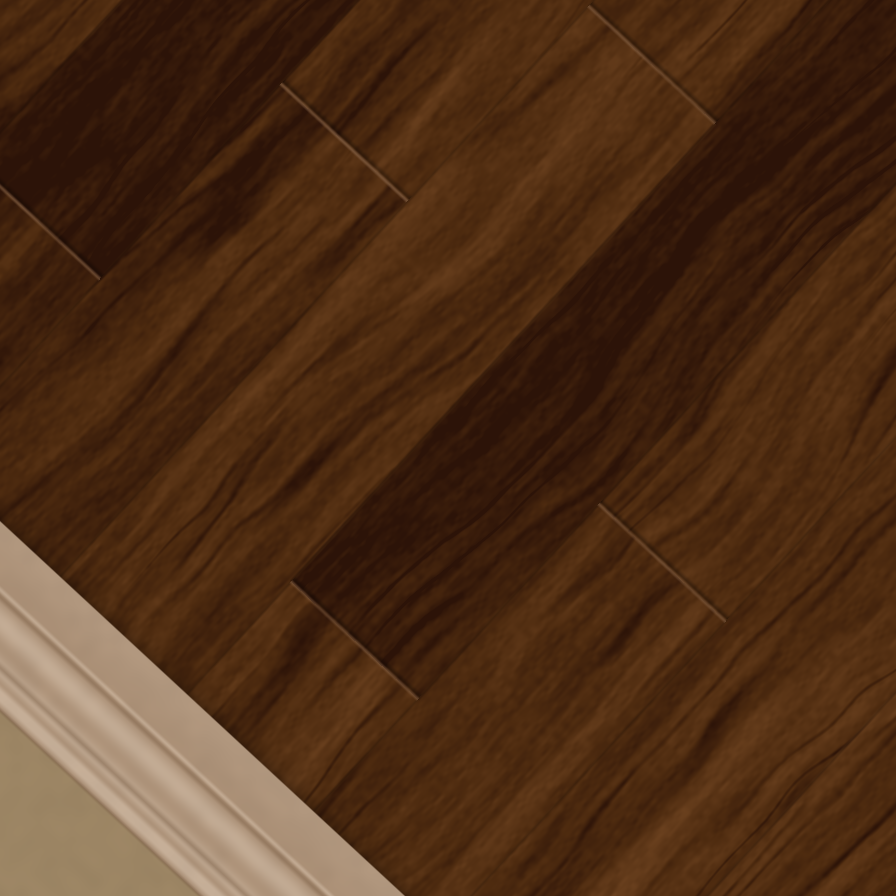
This texture is drawn by a WebGL 2 fragment shader. Its source:

```glsl
#version 300 es
precision highp float;
// Dark wooden floor laid diagonally, meeting a moulded skirting board at the lower left.
// The canvas is rotated into plank space: x runs across the planks, y along them.
// Staggered joints come from a modulo offset per row; grain is stretched, bent value noise.

#define PLANK_ANGLE 0.8238
#define PLANK_WIDTH 0.193
#define PLANK_LENGTH 0.994
#define FIRST_JOINT 0.478
#define JOINT_STAGGER 0.297
#define JOINT_HALF 0.0017
#define GRAIN_BEND 0.05
#define DARK_PLANK 0.33
#define BOARD_EDGE 0.307
#define WALL_EDGE 0.152

uniform vec2 u_resolution;
out vec4 fragColor;

const vec3 WOOD_DARK = vec3(0.185, 0.083, 0.033);
const vec3 WOOD_MID = vec3(0.305, 0.168, 0.060);
const vec3 WOOD_LIGHT = vec3(0.420, 0.255, 0.120);
const vec3 JOINT_PALE = vec3(0.500, 0.360, 0.250);
const vec3 BOARD = vec3(0.665, 0.560, 0.460);
const vec3 BOARD_LIGHT = vec3(0.770, 0.680, 0.590);
const vec3 BOARD_GROOVE = vec3(0.480, 0.370, 0.270);
const vec3 WALL = vec3(0.610, 0.520, 0.390);

float hash(vec2 p) {
  vec3 q = fract(p.xyx * 0.1031);
  q += dot(q, q.yzx + 33.33);
  return fract((q.x + q.y) * q.z);
}

float noise(vec2 p) {
  vec2 i = floor(p), f = fract(p);
  f = f * f * (3.0 - 2.0 * f);
  return mix(mix(hash(i), hash(i + vec2(1, 0)), f.x),
             mix(hash(i + vec2(0, 1)), hash(i + vec2(1, 1)), f.x), f.y);
}

// Soft line of given half width, at distance d from its centre
float line(float d, float halfWidth, float blur) {
  return 1.0 - smoothstep(halfWidth - blur, halfWidth + blur, abs(d));
}

float jointOffset(float row) {
  return mod(FIRST_JOINT + row * JOINT_STAGGER, PLANK_LENGTH);
}

vec3 plankColor(vec2 p, float row) {
  float id = floor((p.y - jointOffset(row)) / PLANK_LENGTH);
  float seed = hash(vec2(row, id) + 17.0);
  vec2 g = p + seed * vec2(37.0, 19.0);

  // Grain fibres wander sideways
  float x = g.x + GRAIN_BEND * (noise(g * vec2(7.0, 3.5)) - 0.5)
                + 0.010 * (noise(g * vec2(30.0, 16.0)) - 0.5);
  float broad = noise(vec2(x * 22.0, g.y * 1.5));
  float streak = noise(vec2(x * 75.0, g.y * 3.5));
  float fibre = noise(vec2(x * 190.0, g.y * 24.0));
  float fleck = noise(g * vec2(260.0, 130.0));

  // Thin dark veins, fading in and out
  float ridge = 1.0 - abs(2.0 * noise(vec2(x * 42.0, g.y * 1.8) + 9.0) - 1.0);
  float vein = smoothstep(0.76, 1.0, ridge) * smoothstep(0.2, 0.7, noise(g * vec2(14.0, 5.0)));

  float tone = 0.49 + 0.40 * (broad - 0.5) + 0.34 * (streak - 0.5) + 0.24 * (fibre - 0.5)
             + 0.18 * (fleck - 0.5) + 0.14 * (seed - 0.5) - 0.34 * vein + 0.10 * p.x;
  if (row < 0.5 && id == 0.0 && mod(row, 3.0) < 0.5) tone -= DARK_PLANK;
  vec3 wood = mix(WOOD_DARK, WOOD_MID, clamp(tone * 2.0, -0.12, 1.0));
  return mix(wood, WOOD_LIGHT, clamp(tone * 2.0 - 1.0, 0.0, 1.0));
}

vec3 floorColor(vec2 p, float px) {
  float across = p.x / PLANK_WIDTH;
  float row = floor(across);
  float side = fract(across) < 0.5 ? -1.0 : 1.0;
  float seam = (0.5 - abs(fract(across) - 0.5)) * PLANK_WIDTH;

  // Blend neighbouring planks over a soft seam
  float soft = 0.002 + px;
  vec3 color = plankColor(p, row);
  if (seam < soft)
    color = mix(color, plankColor(p, row + side), 0.5 - 0.5 * smoothstep(0.0, soft, seam));
  color *= 1.0 - 0.16 * line(seam, 0.0012, 0.0008 + px);

  // Pale butt joints, unevenly worn
  float along = p.y - jointOffset(row);
  float d = along - PLANK_LENGTH * floor(along / PLANK_LENGTH + 0.5);
  float wear = (0.45 + 0.35 * hash(vec2(row, 5.0))) * (0.7 + 0.5 * noise(p * 24.0));
  color *= 1.0 - 0.3 * line(d - 0.004, 0.002, 0.002 + px);
  return mix(color, JOINT_PALE, wear * line(d, JOINT_HALF, 0.0006 + px));
}

vec3 boardColor(float y, vec2 p, float px) {
  // Flat top, rounded mouldings, then the wall
  vec3 color = mix(BOARD, BOARD_LIGHT, 0.25 * smoothstep(0.25, BOARD_EDGE, y));
  float curve = smoothstep(0.170, 0.185, y) * (1.0 - smoothstep(0.235, 0.250, y));
  color = mix(color, BOARD_LIGHT, curve * (0.5 + 0.4 * cos((y - 0.225) * 150.0)));
  color = mix(color, BOARD_GROOVE, 0.45 * line(y - 0.245, 0.0025, 0.002 + px));
  color = mix(color, BOARD_LIGHT, 0.8 * line(y - 0.251, 0.002, 0.0012 + px));
  color = mix(color, BOARD_GROOVE, 0.5 * line(y - 0.187, 0.003, 0.003 + px));
  color = mix(color, BOARD_LIGHT, line(y - 0.164, 0.007, 0.003 + px));
  color = mix(WALL, color, smoothstep(-px, px, y - WALL_EDGE));
  color = mix(color, BOARD_GROOVE, 0.55 * line(y - WALL_EDGE, 0.0015, 0.001 + px));
  return color * (0.985 + 0.03 * noise(p * 60.0));
}

void main() {
  float px = 1.0 / u_resolution.y;
  vec2 uv = gl_FragCoord.xy * px;
  float c = cos(PLANK_ANGLE), s = sin(PLANK_ANGLE);
  vec2 p = vec2(s * uv.x - c * uv.y, c * uv.x + s * uv.y);

  // Floor with a contact shadow beside the board
  float edge = p.y - BOARD_EDGE;
  vec3 color = floorColor(p, px) * (1.0 - 0.25 * exp(-max(edge, 0.0) * 120.0));
  color = mix(boardColor(p.y, p, px), color, smoothstep(-px, px, edge));
  fragColor = vec4(color, 1.0);
}
```
